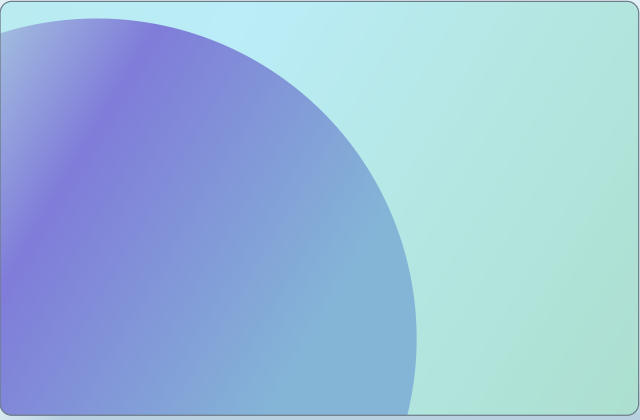
Reproduce this background procedurally as a Shadertoy shader.

```glsl
// Rounded card with a pale aqua gradient and a large violet-to-teal disc.

// Lengths are in canvas heights.
#define DISC_CENTER vec2(0.230, 0.194)
#define DISC_RADIUS 0.762
#define GRADIENT_DIR vec2(0.861, 0.508)
#define CARD_INSET vec2(0.0033, 0.0115)
#define CARD_SHIFT vec2(-0.0015, 0.0040)
#define CORNER_RADIUS 0.028
#define BORDER_WIDTH 0.0028
#define BORDER_COLOR vec3(0.42, 0.47, 0.52)

// Linear ramp from 0 to 1 between two positions.
float ramp(float start, float end, float x) {
    return clamp((x - start) / (end - start), 0.0, 1.0);
}

// Antialiased coverage of the inside of a signed distance.
float coverage(float dist, float pixel) {
    return clamp(0.5 - dist / pixel, 0.0, 1.0);
}

float roundedBox(vec2 p, vec2 halfSize, float radius) {
    vec2 q = abs(p) - halfSize + radius;
    return length(max(q, 0.0)) + min(max(q.x, q.y), 0.0) - radius;
}

// Sky cyan fading to mint along the diagonal.
vec3 cardColor(float t) {
    vec3 color = mix(vec3(0.725, 0.922, 0.945), vec3(0.730, 0.928, 0.970), ramp(0.04, 0.50, t));
    color = mix(color, vec3(0.706, 0.905, 0.888), ramp(0.53, 1.13, t));
    return mix(color, vec3(0.675, 0.876, 0.815), ramp(1.13, 1.77, t));
}

// Pale blue to a violet ridge, then to flat teal blue.
vec3 discColor(float t) {
    vec3 color = mix(vec3(0.630, 0.730, 0.875), vec3(0.500, 0.485, 0.850), ramp(0.044, 0.354, t));
    return mix(color, vec3(0.518, 0.710, 0.843), ramp(0.354, 1.055, t));
}

// Pale surround with a soft blue shade below the card.
vec3 surroundColor(vec2 p) {
    vec3 shade = mix(vec3(0.84, 0.91, 0.94), vec3(0.72, 0.82, 0.88), ramp(0.0, 0.15, p.x));
    return mix(shade, vec3(0.88, 0.94, 0.96), ramp(0.01, 0.10, p.y));
}

void mainImage(out vec4 fragColor, in vec2 fragCoord) {
    float pixel = 1.0 / iResolution.y;
    vec2 p = fragCoord * pixel;
    vec2 canvas = vec2(iResolution.x * pixel, 1.0);

    // Diagonal position, measured from the upper left corner
    float t = dot(vec2(p.x, 1.0 - p.y), GRADIENT_DIR);

    // Card with its disc
    float disc = length(p - DISC_CENTER) - DISC_RADIUS;
    vec3 card = mix(cardColor(t), discColor(t), coverage(disc, pixel));

    // Clip to the rounded card
    vec2 cardCenter = 0.5 * canvas + CARD_SHIFT;
    vec2 halfSize = 0.5 * canvas - 0.5 * CARD_INSET - vec2(0.0, 0.0015);
    float edge = roundedBox(p - cardCenter, halfSize, CORNER_RADIUS);
    vec3 color = mix(surroundColor(p), card, coverage(edge, pixel));

    // Thin outline
    float outline = abs(edge) - 0.5 * BORDER_WIDTH;
    color = mix(color, BORDER_COLOR, coverage(outline, pixel));

    fragColor = vec4(color, 1.0);
}
```
